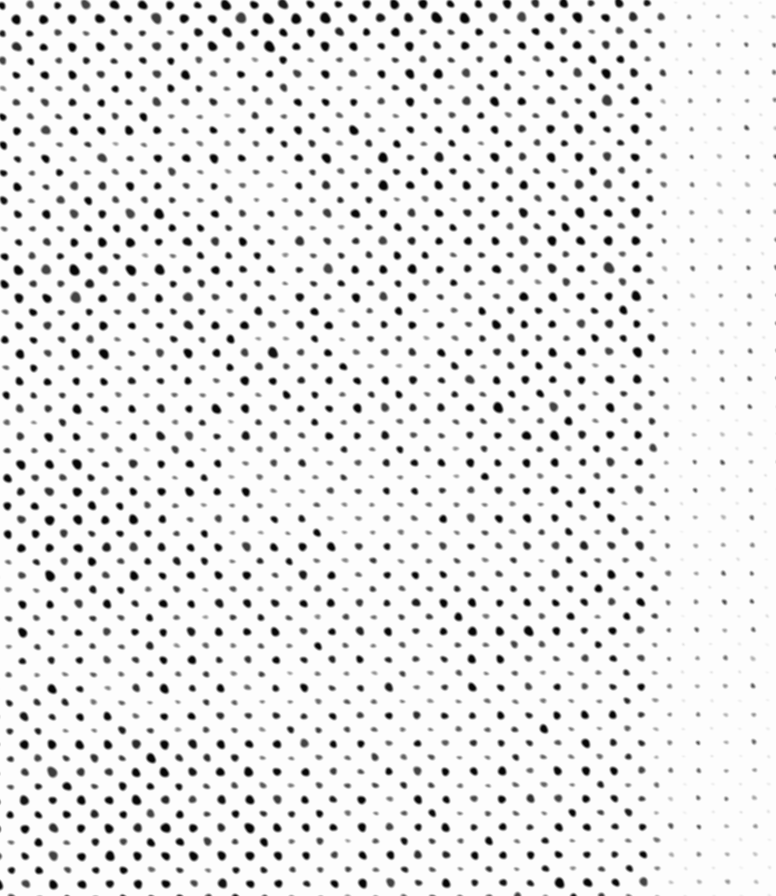
Give the GLSL for this pattern, as a WebGL 2 fragment shader.

```glsl
#version 300 es
precision highp float;
// A rough halftone screen: black ink dots on a staggered lattice over white paper.
// Each dot takes its size and ink from a soft tone map plus a hash, and the
// screen thins to faint specks past a ragged edge on the right.

#define ROWS 64.0          // lattice rows per canvas height
#define R_MIN 0.13         // radius of the lightest dot, in row pitches
#define R_MAX 0.37         // radius of the darkest dot
#define SOFT 0.145         // half width of a dot's edge
#define JITTER 0.045       // random shift of a dot
#define GRAIN 0.6          // random spread of tone
#define TONE_MAIN 0.53     // mean tone of the even rows
#define TONE_MINOR 0.29    // mean tone of the odd rows
#define EDGE_X 47.2        // where the screen thins out, in row pitches
#define PAPER 0.992
#define INK 0.02

out vec4 fragColor;
uniform vec2 u_resolution;

// Four random values for one lattice node.
vec4 hash4(vec2 n) {
    vec4 q = fract(vec4(n.xyx, n.y + 7.3) * vec4(0.1031, 0.1030, 0.0973, 0.1099));
    q += dot(q, q.wzxy + 33.33);
    return fract((q.xxyz + q.yzzw) * q.zywx);
}

float blob(vec2 p, vec2 center, vec2 size) {
    vec2 d = (p - center) / size;
    return exp(-dot(d, d));
}

// Broad dark and light areas, with faint diagonal bands.
float toneMap(vec2 p) {
    float t = 0.36 * blob(p, vec2(20.0, 0.0), vec2(24.0, 3.4));
    t += 0.20 * blob(p, vec2(4.0, 19.5), vec2(9.0, 6.5));
    t += 0.28 * blob(p, vec2(4.0, 37.5), vec2(7.0, 4.0));
    t += 0.11 * blob(p, vec2(42.0, 17.0), vec2(7.0, 10.0));
    t += 0.17 * blob(p, vec2(7.0, 59.0), vec2(13.0, 6.0));
    t -= 0.15 * blob(p, vec2(19.0, 14.5), vec2(4.0, 3.0));
    t -= 0.12 * blob(p, vec2(5.0, 28.5), vec2(9.0, 2.6));
    t -= 0.17 * blob(p, vec2(23.0, 36.0), vec2(13.0, 4.5));
    t -= 0.20 * blob(p, vec2(14.0, 49.0), vec2(22.0, 2.6));
    t -= 0.09 * blob(p, vec2(37.0, 53.0), vec2(15.0, 9.0));
    return t + 0.04 * sin(1.3 * (p.x - p.y) + sin(0.31 * (p.x + p.y)));
}

// Ink laid at p by the dot of one lattice node.
float dotInk(vec2 p, vec2 node, vec2 center, float pixel) {
    vec4 h = hash4(node + 91.0);
    float minor = mod(node.y, 2.0);
    float tone = mix(TONE_MAIN, TONE_MINOR, minor) + toneMap(center);
    tone += GRAIN * (0.5 * (h.x + h.y) - 0.5) + 0.2 * smoothstep(0.84, 1.0, h.z);
    tone = clamp(tone, 0.0, 1.0);

    // Beyond the edge only pale specks stay, mostly on the even rows.
    float fade = smoothstep(-0.8, 0.8, center.x - EDGE_X + 0.8 * (h.w - 0.5));
    float radius = mix(mix(R_MIN, R_MAX, tone), mix(0.12, 0.06, minor) + 0.04 * h.x, fade);
    float strength = mix(0.55, 1.0, smoothstep(0.08, 0.48, tone));
    strength *= mix(0.75, 1.0, smoothstep(0.0, 0.45, h.w));
    strength = mix(strength, mix(0.5, 0.1, minor) * (0.5 + h.y), fade);

    // Small dots are flat and wide; large ones lean and bulge a little.
    vec2 d = p - center - JITTER * (h.zw - 0.5) * 2.0;
    d.y -= 0.13 * d.x * (0.5 + h.x);
    d *= mix(vec2(0.86, 1.16), vec2(0.99, 1.01), smoothstep(0.1, 0.55, tone));
    float angle = atan(d.y, d.x + 1e-5);
    radius *= 1.0 + 0.06 * sin(2.0 * angle + 6.28 * h.y) + 0.05 * sin(3.0 * angle + 6.28 * h.z);
    float soft = max(SOFT, 0.6 * pixel);
    return strength * (1.0 - smoothstep(-soft, soft, length(d) - radius));
}

void main() {
    // Row pitches, measured down from the upper left corner.
    float pixel = ROWS / u_resolution.y;
    vec2 p = vec2(gl_FragCoord.x, u_resolution.y - gl_FragCoord.y) * pixel;

    // Slightly skewed lattice.
    mat2 basis = mat2(1.0028, -0.0033, 0.0112, 0.9967);
    vec2 start = vec2(13.21, 5.32);
    vec2 nearest = round(inverse(basis) * (p - start));

    float ink = 0.0;
    for (int j = -1; j <= 1; j++) {
        for (int i = -1; i <= 1; i++) {
            vec2 node = nearest + vec2(i, j);
            // Every second node is empty, which staggers the rows.
            if (mod(node.x + node.y, 2.0) > 0.5) continue;
            vec2 center = start + basis * node;
            // The rows sag slightly upward below the middle.
            center.y -= 0.12 * exp(-pow((node.y - 32.0) / 9.0, 2.0));
            ink = max(ink, dotInk(p, node, center, pixel));
        }
    }
    fragColor = vec4(vec3(mix(PAPER, INK, ink)), 1.0);
}
```
